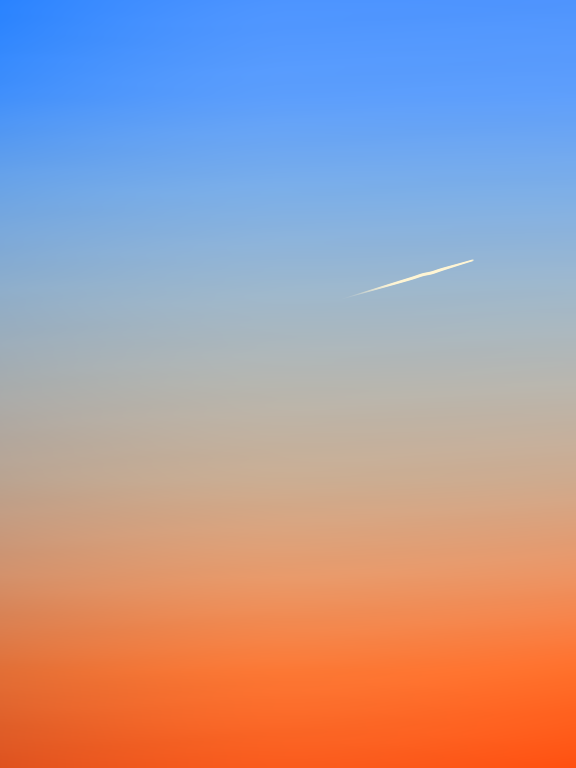
This texture is drawn by a WebGL 1 fragment shader. Its source:

```glsl
precision highp float;
// Clear dusk sky with one short, bright vapour trail.
// Nine evenly spaced colours form the vertical gradient, the two sides are
// tinted separately, and the trail is a tapered distance to a segment.

uniform vec2 u_resolution;

#define TRAIL_TAIL vec2(0.438, 0.6085)
#define TRAIL_TIP vec2(0.617, 0.6615)
#define TRAIL_COLOR vec3(1.0, 0.96, 0.83)
#define TRAIL_WIDTH 0.0017
#define KNOT_POS 0.66
#define KNOT_BEND 0.0011
#define HAZE_AMOUNT 0.003
#define SIDE_FALLOFF 1.5

// Blend in the next colour as depth passes from step - 1 to step
vec3 blendStop(vec3 color, vec3 next, float depth, float step) {
  return mix(color, next, clamp(depth - step + 1.0, 0.0, 1.0));
}

// Vertical gradient, zenith at depth 0 and horizon at depth 8
vec3 skyGradient(float depth) {
  vec3 c = vec3(0.30, 0.58, 1.0);
  c = blendStop(c, vec3(0.360, 0.620, 0.990), depth, 1.0);
  c = blendStop(c, vec3(0.485, 0.685, 0.910), depth, 2.0);
  c = blendStop(c, vec3(0.615, 0.720, 0.805), depth, 3.0);
  c = blendStop(c, vec3(0.715, 0.715, 0.690), depth, 4.0);
  c = blendStop(c, vec3(0.795, 0.680, 0.575), depth, 5.0);
  c = blendStop(c, vec3(0.910, 0.605, 0.420), depth, 6.0);
  c = blendStop(c, vec3(0.990, 0.470, 0.205), depth, 7.0);
  return blendStop(c, vec3(0.980, 0.355, 0.110), depth, 8.0);
}

// Darker left side, warmer lower right side
vec3 sideTint(vec2 uv) {
  float side = uv.x * 2.0 - 1.0;
  float left = pow(max(-side, 0.0), SIDE_FALLOFF);
  float right = pow(max(side, 0.0), SIDE_FALLOFF);
  vec3 leftTint = mix(vec3(-0.11, -0.035, 0.01), vec3(-0.06, -0.04, -0.01),
                      smoothstep(0.0, 0.5, uv.y));
  leftTint = mix(leftTint, vec3(-0.14, -0.07, 0.0), smoothstep(0.72, 1.0, uv.y));
  vec3 rightTint = mix(vec3(0.025, -0.04, -0.045), vec3(0.01, 0.002, -0.005),
                       smoothstep(0.0, 0.6, uv.y));
  return left * leftTint + right * rightTint;
}

// Faint, nearly level streaks of haze
float haze(vec2 p) {
  float streaks = sin(p.y * 83.0 + 2.0 * sin(p.x * 7.0));
  streaks += 0.6 * sin(p.y * 171.0 - p.x * 13.0 + 1.7);
  streaks += 0.4 * sin(p.y * 297.0 + 3.0 * sin(p.x * 11.0 + p.y * 5.0));
  return streaks * 0.5;
}

// Coverage of the trail: faint at the tail, thickest at the knot
float trail(vec2 p, float pixel) {
  vec2 axis = TRAIL_TIP - TRAIL_TAIL;
  float len = length(axis);
  vec2 dir = axis / len;
  vec2 q = p - TRAIL_TAIL;
  float along = dot(q, dir) / len;
  float across = dot(q, vec2(-dir.y, dir.x));
  float bend = (along - KNOT_POS) / 0.055;
  across += KNOT_BEND * bend * exp(-bend * bend);
  float taper = smoothstep(-0.1, 0.65, along) * (1.0 - 0.5 * smoothstep(0.7, 1.0, along));
  float halfWidth = TRAIL_WIDTH * taper + 0.0003;
  float body = 1.0 - smoothstep(halfWidth - 0.6 * pixel, halfWidth + 0.6 * pixel, abs(across));
  float ends = smoothstep(0.0, 0.45, along) * (1.0 - smoothstep(0.985, 1.005, along));
  return body * ends;
}

void main() {
  vec2 uv = gl_FragCoord.xy / u_resolution;
  vec2 p = gl_FragCoord.xy / u_resolution.y;
  float pixel = 1.0 / u_resolution.y;

  vec3 color = skyGradient((1.0 - uv.y) * 8.0) + sideTint(uv);
  color += HAZE_AMOUNT * haze(p);
  color = mix(color, TRAIL_COLOR, trail(p, pixel));
  gl_FragColor = vec4(clamp(color, 0.0, 1.0), 1.0);
}
```
